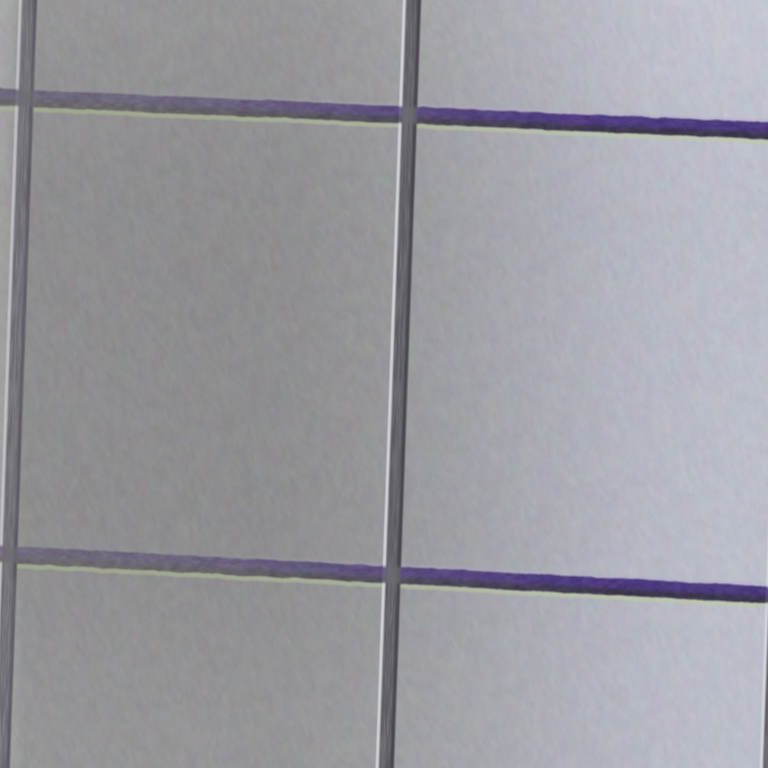
Write a Shadertoy shader that draws this texture.

```glsl
const vec3 SHADE_GREY = vec3(0.555, 0.553, 0.560);
const vec3 LIT_GREY = vec3(0.735, 0.745, 0.790);
const vec3 GROUT_GREY = vec3(0.40, 0.39, 0.42);
const vec3 GROUT_DARK = vec3(0.25, 0.24, 0.27);
const vec3 HIGHLIGHT = vec3(0.83, 0.83, 0.86);
const vec3 PURPLE_FADED = vec3(0.44, 0.41, 0.49);
const vec3 PURPLE_DEEP = vec3(0.30, 0.23, 0.50);
const vec3 SHADOW_FADED = vec3(0.42, 0.41, 0.42);
const vec3 SHADOW_DEEP = vec3(0.24, 0.22, 0.30);
const vec3 GREEN_FRINGE = vec3(0.66, 0.71, 0.56);

float hash(vec2 p) {
    return fract(sin(dot(p, vec2(12.9898, 78.233))) * 43758.5453);
}

float noise(vec2 p) {
    vec2 i = floor(p), f = fract(p);
    f = f * f * (3.0 - 2.0 * f);
    return mix(mix(hash(i), hash(i + vec2(1, 0)), f.x),
               mix(hash(i + vec2(0, 1)), hash(i + vec2(1, 1)), f.x), f.y);
}

// Noise centred on zero, summed over three octaves
float grain(vec2 p) {
    float sum = 0.0, weight = 0.5;
    for (int i = 0; i < 3; i++) {
        sum += weight * (noise(p) - 0.5);
        p = mat2(1.6, 1.2, -1.2, 1.6) * p + 7.3;
        weight *= 0.6;
    }
    return sum;
}

// Soft coverage of the interval from lo to hi
float band(float d, float lo, float hi, float blur) {
    return smoothstep(lo - blur, lo + blur, d) * (1.0 - smoothstep(hi - blur, hi + blur, d));
}

// Signed offset from the nearest whole-number line
float lineOffset(float cell, float pitch) {
    return (cell - round(cell)) * pitch;
}

// Panel surface: sideways light, pale upper edge, mottling
vec3 panelColor(vec2 p) {
    float light = smoothstep(0.3, 1.0, p.x);
    vec3 col = mix(SHADE_GREY, LIT_GREY, light);
    col += 0.035 * smoothstep(0.7, 1.05, p.y);
    col += 0.03 * smoothstep(0.35, 0.0, p.y) * (1.0 - light);
    col += 0.07 * smoothstep(0.035, 0.0, p.x);
    col += 0.045 * grain(p * vec2(170.0, 95.0) + p.yx * 25.0);
    vec3 tint = vec3(grain(p * 75.0), grain(p * 75.0 + 31.0), grain(p * 75.0 + 67.0));
    return col + 0.035 * tint;
}

// Horizontal seam: purple above, shadow below, green fringe underneath
vec3 drawSeam(vec3 col, float d, vec2 p, float blur) {
    float depth = smoothstep(0.1, 0.85, p.x);
    float speckle = 0.10 * grain(p * vec2(110.0, 190.0));
    d += 0.003 * grain(p * vec2(60.0, 20.0));
    vec3 purple = mix(PURPLE_FADED, PURPLE_DEEP, depth) + speckle;
    vec3 shadow = mix(SHADOW_FADED, SHADOW_DEEP, depth) + speckle;
    col = mix(col, GREEN_FRINGE + 0.08 * depth, 0.65 * band(d, -0.017, -0.010, blur));
    col = mix(col, vec3(0.70, 0.66, 0.80), 0.4 * depth * band(d, 0.010, 0.015, blur));
    vec3 body = mix(shadow, purple, smoothstep(-0.007, 0.002, d));
    return mix(col, body, band(d, -0.011, 0.011, blur));
}

// Vertical seam: bright left lip, streaked body, dark right edge
vec3 drawPost(vec3 col, float d, float crossing, float wear, vec2 p, float blur) {
    float streak = 0.13 * grain(vec2(d * 420.0, p.y * 35.0));
    vec3 body = GROUT_GREY + 0.06 * wear + streak;
    body = mix(body, GROUT_DARK, (0.75 - 0.35 * wear) * band(d, 0.005, 0.011, blur));
    body = mix(body, vec3(0.43, 0.42, 0.45), 0.7 * crossing);
    float lip = (0.9 - 0.3 * wear) * (1.0 - 0.85 * crossing);
    col = mix(col, HIGHLIGHT, lip * band(d, -0.0140, -0.0092, 0.7 * blur));
    return mix(col, body, band(d, -0.0095, 0.0098, blur));
}

void mainImage(out vec4 fragColor, in vec2 fragCoord) {
    vec2 p = fragCoord / iResolution.xy;
    float blur = max(0.0022, 0.8 / iResolution.y);

    // Slightly leaning grid with gently diverging rows
    float rowPitch = 0.5951 + 0.0091 * p.x;
    float column = (p.x - 0.003 - 0.0355 * p.y) / 0.5;
    float row = (p.y - 0.2786 + 0.0534 * p.x) / rowPitch;
    float postOffset = lineOffset(column, 0.5);
    float seamOffset = lineOffset(row, rowPitch);

    float wear = 1.0 - smoothstep(0.0, 1.0, round(column));
    float crossing = band(seamOffset, -0.011, 0.011, 2.0 * blur);

    vec3 col = panelColor(p);
    col = drawSeam(col, seamOffset, p, blur);
    col = drawPost(col, postOffset, crossing, wear, p, blur);
    fragColor = vec4(clamp(col, 0.0, 1.0), 1.0);
}
```
